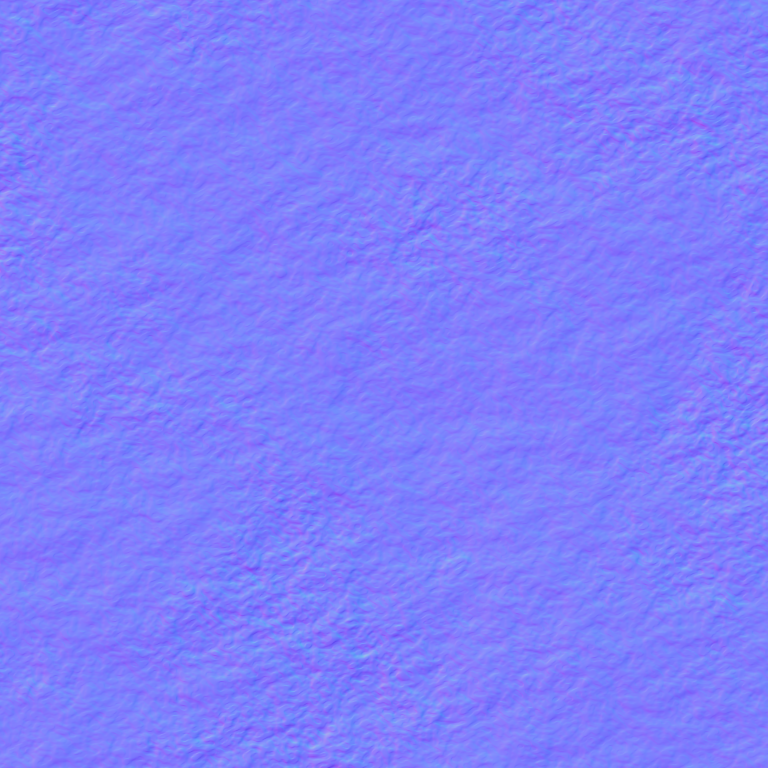
Reproduce this texture map procedurally as a three.js fragment shader.

```glsl
varying vec2 vUv;

const vec3 FLAT_COLOR = vec3(0.497, 0.498, 0.992);
const float SLOPE_STRENGTH = 0.094;   // overall relief
const float FOLD_ANGLE = 0.5;         // direction of the broad folds
const float GRAIN_ANGLE = 0.14;       // direction of the fine grain
const float ANGLE_SPREAD = 0.25;      // turn between neighbouring octaves
const float FOLD_STRETCH = 0.6;       // frequency along / across the folds
const float GRAIN_STRETCH = 0.74;
const float BASE_FREQUENCY = 4.3;
const float WARP_AMOUNT = 0.007;
const float WARP_FREQUENCY = 13.0;
const float PATCH_FREQUENCY = 2.7;
const float CALM_GRAIN = 0.62;        // grain strength in calm and rough regions
const float ROUGH_GRAIN = 1.5;
const float RIM_SHARPNESS = 18.0;     // flatness between the steep edges
const float RIM_GAIN = 1.55;
const float PEBBLE_FREQUENCY = 60.0;
const float PEBBLE_STRETCH = 0.78;
const float PEBBLE_SLOPE = 1.0;
const int OCTAVES = 6;

float hash(vec2 p) {
  return fract(sin(dot(p, vec2(127.1, 311.7))) * 43758.5453);
}

vec2 latticeGradient(vec2 cell) {
  float a = 6.2832 * hash(cell);
  return vec2(cos(a), sin(a));
}

// Gradient noise: x is the value, yz its derivatives
vec3 gradientNoise(vec2 p) {
  vec2 i = floor(p);
  vec2 f = p - i;
  vec2 u = f * f * f * (f * (f * 6.0 - 15.0) + 10.0);
  vec2 du = 30.0 * f * f * (f * (f - 2.0) + 1.0);
  vec2 e = vec2(1.0, 0.0);
  vec2 ga = latticeGradient(i);
  vec2 gb = latticeGradient(i + e.xy);
  vec2 gc = latticeGradient(i + e.yx);
  vec2 gd = latticeGradient(i + e.xx);
  float a = dot(ga, f);
  float b = dot(gb, f - e.xy);
  float c = dot(gc, f - e.yx);
  float d = dot(gd, f - e.xx);
  float k = a - b - c + d;
  float value = a + u.x * (b - a) + u.y * (c - a) + u.x * u.y * k;
  vec2 slope = mix(mix(ga, gb, u.x), mix(gc, gd, u.x), u.y)
             + du * (u.yx * k + vec2(b - a, c - a));
  return vec3(value, slope);
}

// Noise stretched along an angle, with its slope turned back upright
vec3 streakNoise(vec2 p, float angle, float stretch, float frequency, vec2 offset) {
  vec2 along = vec2(cos(angle), sin(angle));
  vec2 across = vec2(-along.y, along.x);
  vec2 q = vec2(dot(p, along) * stretch, dot(p, across)) * frequency + offset;
  vec3 n = gradientNoise(q);
  return vec3(n.x, along * stretch * n.y + across * n.z);
}

// Share of slope per octave, from broad folds to fine grain
float octaveSlope(float t) {
  return mix(0.17, 0.84, smoothstep(0.15, 0.85, t));
}

// Keeps the slope near one height level, leaving flats above and below
float rim(float height, float level) {
  float d = height - level;
  return RIM_GAIN * exp(-RIM_SHARPNESS * d * d);
}

void main() {
  vec2 p = vUv;
  vec2 warp = vec2(gradientNoise(p * WARP_FREQUENCY + 3.7).x,
                   gradientNoise(p * WARP_FREQUENCY + 41.3).x);
  p += WARP_AMOUNT * warp;

  // Rough and calm regions
  float region = gradientNoise(p * PATCH_FREQUENCY + 17.4).x
               + 0.4 * gradientNoise(p * PATCH_FREQUENCY * 3.1 + 8.6).x
               + 0.35 * gradientNoise(p * PATCH_FREQUENCY * 9.3 + 52.8).x;
  float rough = smoothstep(-0.25, 0.6, region);

  // Folds and grain
  vec2 slope = vec2(0.0);
  float frequency = BASE_FREQUENCY;
  float turn = 1.0;
  for (int i = 0; i < OCTAVES; i++) {
    float t = float(i) / float(OCTAVES - 1);
    float angle = mix(FOLD_ANGLE, GRAIN_ANGLE, t) + turn * ANGLE_SPREAD;
    float stretch = mix(FOLD_STRETCH, GRAIN_STRETCH, t);
    vec2 offset = vec2(13.7, 29.3) * float(i + 1);
    vec3 n = streakNoise(p, angle, stretch, frequency, offset);
    float weight = octaveSlope(t) * mix(1.0, mix(CALM_GRAIN, ROUGH_GRAIN, rough), t);
    slope += weight * mix(1.0, rim(n.x, 0.06), smoothstep(0.3, 0.7, t)) * n.yz;
    frequency *= 2.02;
    turn = -turn;
  }

  // Pebbles with flat tops and steep rims in the rough regions
  vec3 pebble = streakNoise(p, GRAIN_ANGLE, PEBBLE_STRETCH,
                            PEBBLE_FREQUENCY, vec2(71.9, 5.3));
  slope += PEBBLE_SLOPE * rough * rough * rim(pebble.x, 0.14) * pebble.yz;

  // Encode the surface normal, with green pointing down
  vec3 normal = normalize(vec3(SLOPE_STRENGTH * vec2(-slope.x, slope.y), 1.0));
  vec3 color = FLAT_COLOR + 0.5 * (normal - vec3(0.0, 0.0, 1.0));
  gl_FragColor = vec4(color, 1.0);
}
```
